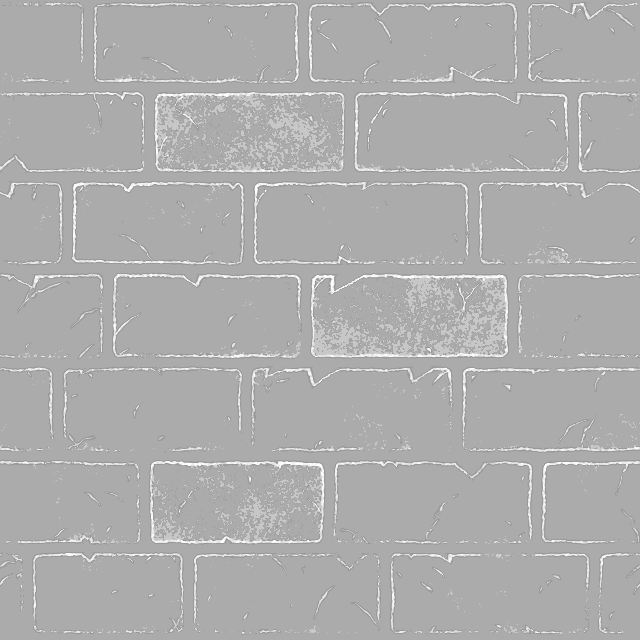
Give the GLSL for this texture map, as a Shadertoy shader.

```glsl
#define ROWS 7
#define SCRATCHES 7
#define CHIPS 3
#define MORTAR 0.009
#define CORNER 0.010
#define EDGE_WIDTH 0.0022
#define HALO 0.0019
#define STONE 0.67
#define SHADE 0.59
#define DUST 0.78
#define CHALK 1.0

// Vertical joints of each course, top to bottom; a doubled last value means three bricks
const vec4 JOINTS[ROWS] = vec4[ROWS](
    vec4(.139, .475, .816, .816), vec4(.234, .547, .896, .896),
    vec4(.105, .388, .740, .740), vec4(.169, .478, .802, .802),
    vec4(.091, .385, .715, .715), vec4(.227, .514, .839, .839),
    vec4(.044, .294, .603, .928));

// Turned lattice with whole-number entries, so that noise on it still tiles
const mat2 TURN = mat2(2.0, 1.0, -1.0, 2.0);

struct Brick { vec2 pos; vec2 halfSize; vec2 seed; float worn; };

float hash(vec2 p) {
    return fract(sin(dot(p, vec2(127.1, 311.7))) * 43758.5453);
}

// Value noise that tiles over the unit square
float noise(vec2 uv, float freq) {
    vec2 g = uv * freq, f = fract(g);
    vec2 a = mod(floor(g), freq), b = mod(a + 1.0, freq);
    f *= f * (3.0 - 2.0 * f);
    return mix(mix(hash(a), hash(vec2(b.x, a.y)), f.x),
               mix(hash(vec2(a.x, b.y)), hash(b), f.x), f.y);
}

float cover(float d) {
    float px = 0.5 / iResolution.y;
    return 1.0 - smoothstep(-px, px, d);
}

Brick findBrick(vec2 uv) {
    // Courses drift slightly in height
    float down = 1.0 - uv.y;
    down += 0.0045 + 0.0042 * sin(6.2832 * (down - 0.07));
    float course = down * float(ROWS);
    int row = int(floor(course)) % ROWS;

    // Nearest joints on both sides, wrapping around
    float left = -1.0, right = 2.0;
    int index = 0;
    for (int i = 0; i < 4; i++)
        for (int k = -1; k <= 1; k++) {
            float joint = JOINTS[row][i] + float(k);
            if (joint <= uv.x && joint > left) { left = joint; index = i; }
            if (joint > uv.x) right = min(right, joint);
        }

    Brick b;
    b.pos = vec2(uv.x - 0.5 * (left + right), (0.5 - fract(course)) / float(ROWS));
    b.halfSize = 0.5 * vec2(right - left, 1.0 / float(ROWS)) - MORTAR;
    b.seed = vec2(index, row) + 1.0;
    // One heavily worn brick in every second course
    b.worn = float(row % 2 == 1 && index == (row / 2) % 2);
    return b;
}

// Rounded box with rough sides and chips along its top and bottom
float brickDistance(Brick b, vec2 uv) {
    vec2 rough = vec2(noise(uv, 29.0), noise(uv.yx, 33.0)) - 0.5;
    rough += 0.5 * (vec2(noise(uv, 230.0), noise(uv.yx, 250.0)) - 0.5);
    vec2 p = b.pos + 0.0035 * rough;
    vec2 q = abs(p) - b.halfSize + CORNER;
    float d = length(max(q, 0.0)) + min(max(q.x, q.y), 0.0) - CORNER;

    for (int i = 0; i < CHIPS; i++) {
        vec2 s = b.seed * 1.73 + float(i) * vec2(3.1, 7.7);
        float side = hash(s + 4.7) < 0.75 ? 1.0 : -1.0;
        vec2 chip = p - b.halfSize * vec2(2.0 * hash(s + 2.3) - 1.0, side);
        float skew = 2.4 * hash(s + 6.1) - 1.2;
        float size = 0.024 * pow(hash(s + 8.1), 3.0);
        d = max(d, (size - abs(chip.x + skew * chip.y) - abs(chip.y)) * 0.7);
    }
    return d;
}

// Tapered, bent strokes gathered towards the brick's sides
float scratchDistance(Brick b, vec2 uv) {
    float nearest = 1.0;
    for (int i = 0; i < SCRATCHES; i++) {
        vec2 s = b.seed * 3.17 + float(i) * vec2(5.3, 2.9);
        vec2 at = 2.0 * vec2(hash(s), hash(s + 1.3)) - 1.0;
        at = sign(at) * (1.0 - pow(1.0 - abs(at), vec2(1.8)));
        float angle = mix(0.5, 1.2, hash(s + 2.1));
        if (hash(s + 3.7) < 0.3) angle = -angle;
        float reach = 0.004 + 0.044 * pow(hash(s + 4.9), 3.0);
        vec2 dir = vec2(cos(angle), sin(angle));
        vec2 p = b.pos - at * b.halfSize * 0.92;
        float t = dot(p, dir) / reach;
        float bend = 0.2 * reach * t * t + 0.005 * (noise(uv, 90.0) - 0.5);
        float across = abs(dot(p, vec2(-dir.y, dir.x)) + bend);
        float stroke = across - 0.0015 * (1.0 - t * t) * (0.3 + noise(uv, 200.0));
        nearest = min(nearest, max(stroke, (abs(t) - 1.0) * reach));
    }
    return nearest + 0.005 * smoothstep(0.65, 0.8, noise(uv, 170.0));
}

void mainImage(out vec4 fragColor, in vec2 fragCoord) {
    vec2 uv = fragCoord / iResolution.xy;
    Brick b = findBrick(uv);
    float d = brickDistance(b, uv);
    float inside = cover(d);
    float speck = noise(TURN * uv, 167.0);

    // Broken rims, strongest along the top and left
    vec2 side = b.pos / b.halfSize;
    float wear = mix(0.55, 0.80, hash(b.seed)) + 0.15 * b.worn;
    wear += 0.08 * side.y - 0.05 * side.x;
    float patches = 0.45 * noise(uv, 17.0) + 0.25 * noise(uv, 97.0) + 0.3 * speck;
    float strength = patches + wear - 1.0;
    float present = smoothstep(0.0, 0.05, strength);
    float width = EDGE_WIDTH * (0.25 + 0.8 * clamp(strength, 0.0, 0.6) + 0.4 * noise(uv, 270.0));
    float rim = abs(d + width) - width + 0.008 * (1.0 - present);
    float line = min(rim, max(scratchDistance(b, uv), d));

    // Dust: clustered on worn bricks, otherwise frayed off the rims and lower edges
    float grain = 0.3 * noise(uv, 15.0) + 0.25 * noise(TURN * uv, 27.0) + 0.45 * speck;
    float level = 0.82 - 0.13 * smoothstep(-0.6, -1.0, side.y);
    level = mix(level, 0.55 + 0.06 * hash(b.seed + 5.9), b.worn);
    level -= 0.3 * wear * exp(min(d, 0.0) / 0.004);
    float dust = smoothstep(level, level + 0.03, grain) * inside;
    float pits = smoothstep(level - 0.08, level - 0.04, grain) * b.worn * inside;

    // Layers: stone, dark halo, dust, chalky lines
    float tone = mix(STONE, SHADE, max(cover(line - HALO) * 0.9, 0.4 * pits));
    tone = mix(tone, DUST, dust);
    float bright = 0.15 + 0.8 * strength + 0.6 * noise(uv, 330.0);
    tone = mix(tone, mix(0.74, CHALK, clamp(bright, 0.0, 1.0)), cover(line));
    fragColor = vec4(vec3(tone), 1.0);
}
```
